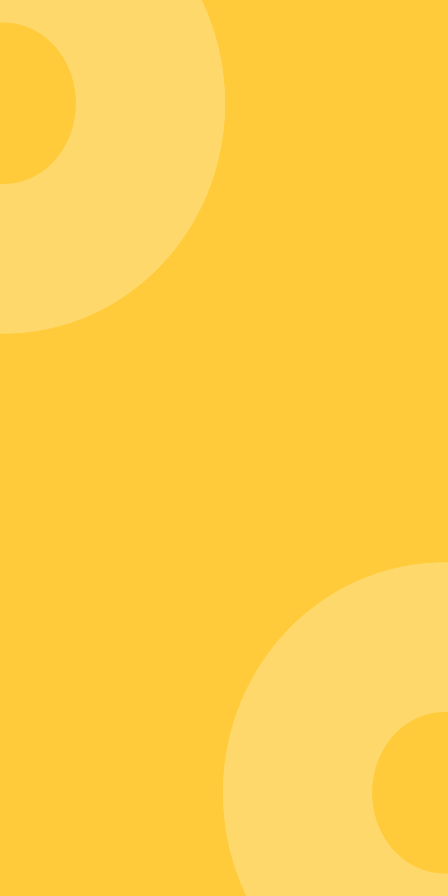
Give the GLSL for this background, as a WebGL 1 fragment shader.

```glsl
precision highp float;
// Flat amber backdrop with two pale oval rings cropped by opposite corners.

uniform vec2 u_resolution;

// Lengths are in canvas widths; the canvas is one wide and two high.
const vec2 CANVAS = vec2(1.0, 2.0);
const vec2 RING_CENTER = vec2(0.0078, 1.7695);
const vec2 OUTER_RADII = vec2(0.4948, 0.5143);
const vec2 INNER_RADII = vec2(0.1615, 0.1802);

const vec3 AMBER = vec3(1.0, 0.796, 0.228);
const vec3 PALE_AMBER = vec3(1.0, 0.847, 0.42);

// Approximate signed distance to a nearly round ellipse
float ellipseDistance(vec2 p, vec2 radii) {
  return (length(p / radii) - 1.0) * min(radii.x, radii.y);
}

void main() {
  vec2 p = gl_FragCoord.xy / u_resolution * CANVAS;
  vec2 pixelSize = CANVAS / u_resolution;
  float edge = 0.5 * max(pixelSize.x, pixelSize.y);

  // Half-turn symmetry: the lower half repeats the upper one
  if (p.y < 0.5 * CANVAS.y) p = CANVAS - p;

  // Ring: inside the outer oval and outside the inner one
  vec2 q = p - RING_CENTER;
  float ring = max(ellipseDistance(q, OUTER_RADII),
                   -ellipseDistance(q, INNER_RADII));
  float coverage = 1.0 - smoothstep(-edge, edge, ring);

  gl_FragColor = vec4(mix(AMBER, PALE_AMBER, coverage), 1.0);
}
```
